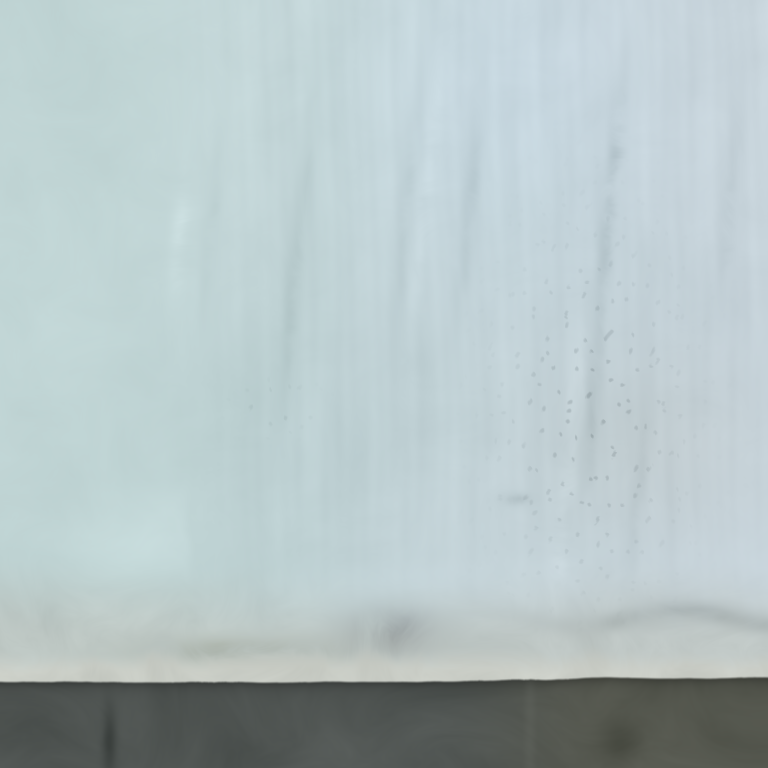
Write a WebGL 2 fragment shader that draws this texture.

```glsl
#version 300 es
precision highp float;
// A pale weathered plaster wall with vertical stains above a dark floor strip.
uniform vec2 u_resolution;
out vec4 outColor;

vec2 hash2(vec2 p) {
  p = fract(p * vec2(0.1031, 0.1137));
  p += dot(p, p.yx + 33.3);
  return fract(vec2(p.x * p.y * 17.3, (p.x + p.y) * p.x * 11.7));
}

// Layered, rotated and warped sines, roughly -1 to 1
float layers(vec2 p) {
  float sum = 0.0, amp = 0.55;
  for (int i = 0; i < 6; i++) {
    p = mat2(0.8, 0.6, -0.6, 0.8) * p * 1.75 + 2.3;
    p += 0.7 * sin(p.yx * 0.9 + float(i));
    sum += amp * sin(p.x) * cos(p.y);
    amp *= 0.62;
  }
  return sum;
}

// Distance to the nearest cell point
float cells(vec2 p) {
  float nearest = 2.0;
  for (int j = -1; j <= 1; j++)
    for (int i = -1; i <= 1; i++) {
      vec2 cell = floor(p) + vec2(i, j);
      nearest = min(nearest, length(cell + hash2(cell + 40.0) - p));
    }
  return nearest;
}

// Vertical grain: sines that vary fast across and slowly along the wall
float grain(vec2 p) {
  float sum = 0.0, freq = 38.0;
  for (int i = 0; i < 5; i++) {
    float sway = 1.4 * sin(p.y * (4.0 + float(i)) + p.x * 9.0 + float(i) * 2.1);
    sum += sin(p.x * freq + sway) * sin(p.y * 7.0 + p.x * freq * 0.37 + float(i));
    freq *= 1.63;
  }
  return sum * 0.3;
}

float blob(vec2 p, vec2 center, vec2 radius) {
  vec2 q = (p - center) / radius;
  return exp(-dot(q, q));
}

// Long stains: x, y, half length, darkness (negative is a pale run)
const vec4 stains[11] = vec4[11](
  vec4(0.385, 0.66, 0.22, 0.050), vec4(0.275, 0.70, 0.12, 0.035),
  vec4(0.530, 0.75, 0.15, 0.045), vec4(0.610, 0.74, 0.16, 0.045),
  vec4(0.795, 0.75, 0.15, 0.100), vec4(0.770, 0.46, 0.12, 0.050),
  vec4(0.950, 0.74, 0.12, 0.060), vec4(0.830, 0.36, 0.12, 0.045),
  vec4(0.232, 0.69, 0.06, -0.050), vec4(0.550, 0.72, 0.14, -0.035),
  vec4(0.735, 0.36, 0.20, -0.035));

vec3 wallColor(vec2 p) {
  float cloud = layers(p * vec2(3.0, 2.2));
  float fine = layers(p * 19.0 + 5.0);

  // Green at left, blue at upper right, duller through the middle
  vec3 col = mix(vec3(0.755, 0.835, 0.835), vec3(0.785, 0.835, 0.862), smoothstep(0.1, 0.95, p.x + 0.1 * cloud));
  col += vec3(0.0, 0.008, 0.02) * blob(p, vec2(0.66, 0.88), vec2(0.2, 0.25));
  col -= vec3(0.028, 0.025, 0.024) * blob(p, vec2(0.42, 0.42), vec2(0.24, 0.28));
  col -= vec3(0.018, 0.025, 0.034) * blob(p, vec2(0.85, 0.42), vec2(0.14, 0.12));
  col += 0.016 * cloud + 0.008 * fine;

  // Vertical wear, strongest right of centre
  float wear = smoothstep(0.18, 0.4, p.x) * smoothstep(0.12, 0.4, p.y);
  col += 0.016 * wear * grain(p + vec2(0.006 * cloud, 0.0));
  for (int i = 0; i < 11; i++) {
    vec4 s = stains[i];
    float lean = 0.1 * (p.y - s.y) + 0.004 * fine;
    float run = blob(p - vec2(lean, 0.0), s.xy, vec2(0.011, s.z));
    col -= s.w * run * (0.65 + 0.6 * fine) * vec3(1.0, 0.96, 0.98);
  }

  // Pale patch at lower left and sparse pits
  col += 0.032 * blob(p, vec2(0.2, 0.3), vec2(0.09, 0.07)) * smoothstep(0.255, 0.235, p.x + 0.01 * fine);
  float pit = smoothstep(0.16, 0.04, cells(p * vec2(42.0, 34.0) + 0.3 * fine));
  float pitArea = blob(p, vec2(0.77, 0.46), vec2(0.1, 0.2)) + 0.5 * blob(p, vec2(0.36, 0.47), vec2(0.05, 0.03));
  col -= 0.1 * pit * pitArea;
  col -= 0.07 * blob(p, vec2(0.675, 0.35), vec2(0.022, 0.008)) * (0.6 + fine);

  // Grimy foot with a cream lip
  float foot = smoothstep(0.27, 0.15, p.y + 0.025 * cloud);
  col = mix(col, vec3(0.74, 0.765, 0.745) + 0.035 * fine, 0.75 * foot);
  float ridge = blob(p, vec2(0.9, 0.195 + 0.01 * sin(p.x * 23.0)), vec2(0.18, 0.014));
  col -= 0.12 * ridge * (0.7 + 0.5 * fine);
  col -= vec3(0.14, 0.15, 0.14) * blob(p, vec2(0.51, 0.178), vec2(0.06, 0.03)) * (0.75 + 0.6 * fine);
  col -= vec3(0.07, 0.075, 0.09) * blob(p, vec2(0.32, 0.15), vec2(0.14, 0.02)) * (0.7 + fine);
  float lip = smoothstep(0.155, 0.125, p.y + 0.01 * fine);
  return mix(col, vec3(0.81, 0.815, 0.78) + 0.03 * fine, 0.7 * lip);
}

vec3 floorColor(vec2 p) {
  float mottling = layers(p * vec2(8.0, 12.0) + 9.0);
  vec3 col = mix(vec3(0.315, 0.335, 0.325), vec3(0.335, 0.345, 0.31), smoothstep(0.55, 0.8, p.x));
  col += 0.03 * mottling;
  col -= 0.09 * blob(p, vec2(0.142 + 0.003 * mottling, 0.035), vec2(0.009, 0.045));
  col -= 0.07 * blob(p, vec2(0.81, 0.035), vec2(0.03, 0.03));
  col += 0.02 * smoothstep(0.012, 0.0, abs(p.x - 0.69));
  return col;
}

void main() {
  vec2 p = gl_FragCoord.xy / u_resolution;
  float edge = 0.112 + 0.005 * smoothstep(0.5, 0.85, p.x) + 0.0015 * layers(vec2(p.x * 14.0, 1.0));
  float height = p.y - edge;

  // Contact shadow under the wall
  vec3 ground = floorColor(p) * (1.0 - 0.3 * exp(-abs(height) * 130.0));
  float soft = max(0.0022, 0.8 / u_resolution.y);
  outColor = vec4(mix(ground, wallColor(p), smoothstep(-soft, soft, height)), 1.0);
}
```
